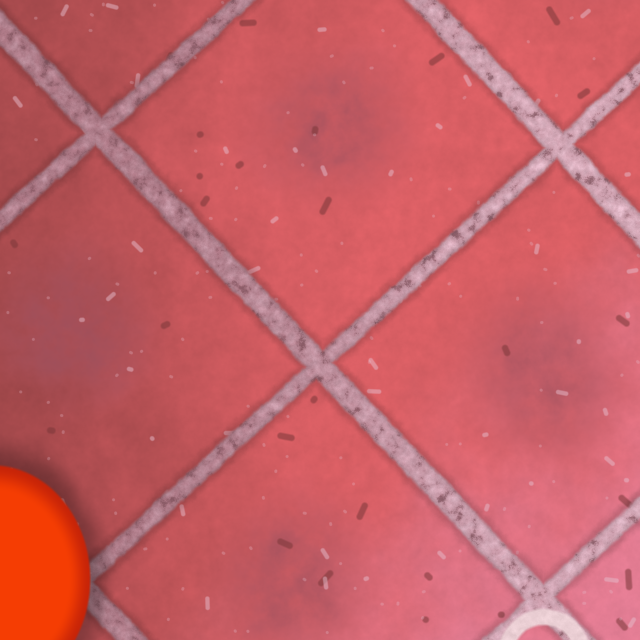
Write a WebGL 1 fragment shader that draws this texture.

```glsl
precision highp float;

uniform vec2 u_resolution;

// Tile lattice: one crossing and the two edges leaving it
const vec2 CROSSING = vec2(0.499, 0.430);
const vec2 EDGE_DOWN = vec2(0.345, -0.365);
const vec2 EDGE_UP = vec2(0.376, 0.342);
const float WIDE_JOINT = 0.0185;    // half widths
const float NARROW_JOINT = 0.0130;
const float JOINT_WOBBLE = 0.0035;
const float STAIN_RADIUS = 0.17;

// Objects resting on the floor
const vec2 DISC_CENTER = vec2(-0.013, 0.095);
const vec2 DISC_RADII = vec2(0.154, 0.178);
const vec2 LOOP_CENTER = vec2(0.850, -0.024);
const float LOOP_RADIUS = 0.060;
const float LOOP_HALF_WIDTH = 0.011;

const vec3 TILE_RED = vec3(0.86, 0.375, 0.395);
const vec3 TILE_DARK = vec3(0.64, 0.285, 0.295);
const vec3 TILE_PINK = vec3(0.89, 0.49, 0.58);
const vec3 STAIN_MAUVE = vec3(0.61, 0.31, 0.36);
const vec3 GROUT_MAUVE = vec3(0.66, 0.46, 0.51);
const vec3 GROUT_PALE = vec3(0.90, 0.74, 0.80);
const vec3 GROUT_PIT = vec3(0.49, 0.31, 0.35);
const vec3 DISC_ORANGE = vec3(0.96, 0.24, 0.01);
const vec3 DISC_EDGE = vec3(0.78, 0.14, 0.03);
const vec3 LOOP_CREAM = vec3(0.92, 0.81, 0.83);

vec2 hash2(vec2 p) {
  vec3 q = fract(p.xyx * vec3(0.1031, 0.1030, 0.0973));
  q += dot(q, q.yzx + 33.33);
  return fract((q.xx + q.yz) * q.zy);
}

float cross2(vec2 a, vec2 b) { return a.x * b.y - a.y * b.x; }

float corner(vec2 cell, vec2 f, vec2 o) {
  return dot(hash2(cell + o) * 2.0 - 1.0, f - o);
}

float gradientNoise(vec2 p) {
  vec2 i = floor(p), f = p - i;
  vec2 w = f * f * f * (f * (f * 6.0 - 15.0) + 10.0);
  return mix(mix(corner(i, f, vec2(0.0)), corner(i, f, vec2(1.0, 0.0)), w.x),
             mix(corner(i, f, vec2(0.0, 1.0)), corner(i, f, vec2(1.0)), w.x), w.y);
}

float fbm(vec2 p) {
  float sum = 0.0, amp = 1.0;
  for (int i = 0; i < 5; i++) {
    sum += amp * gradientNoise(p);
    p = mat2(1.6, 1.2, -1.2, 1.6) * p + 7.3;
    amp *= 0.55;
  }
  return sum;
}

// Sparse short strokes, one candidate per grid cell
float flecks(vec2 p, float scale, float density, float stretch, float aa) {
  vec2 cell = floor(p * scale), r = hash2(cell + 41.0), s = hash2(cell + 97.0);
  vec2 d = fract(p * scale) - mix(vec2(0.3), vec2(0.7), r);
  float turn = s.y * 3.14159;
  vec2 dir = vec2(cos(turn), sin(turn));
  float along = dot(d, dir), across = cross2(dir, d);
  along -= clamp(along, -stretch * r.x, stretch * r.x);
  float dist = length(vec2(along, across)) - 0.05;
  return step(s.x, density) * (1.0 - smoothstep(0.0, 0.04 + aa * scale, dist));
}

void main() {
  float side = min(u_resolution.x, u_resolution.y);
  vec2 p = gl_FragCoord.xy / side;
  float px = 1.0 / side;
  float cloud = fbm(p * 5.0), mottle = fbm(p * 22.0 + 5.0), grain = fbm(p * 75.0);

  // Lattice coordinates and distances to both joint families
  float area = cross2(EDGE_DOWN, EDGE_UP);
  vec2 d = p - CROSSING;
  vec2 q = vec2(cross2(d, EDGE_UP), cross2(EDGE_DOWN, d)) / area;
  vec2 tile = floor(q), offset = fract(q + 0.5) - 0.5;
  vec2 joints = abs(offset) * area / vec2(length(EDGE_UP), length(EDGE_DOWN));
  float edge = min(joints.x - NARROW_JOINT, joints.y - WIDE_JOINT);
  edge += JOINT_WOBBLE * (mottle + 0.6 * grain);

  // Glaze under uneven light
  float dusk = 1.0 - smoothstep(-0.10, 0.58, p.x);
  float blush = smoothstep(0.2, 0.95, p.x - p.y + 0.2 * cloud);
  vec2 character = hash2(tile + 19.0);
  float shade = dusk + 0.30 * cloud + 0.15 * smoothstep(0.8, 1.0, p.y);
  vec3 color = mix(TILE_RED, TILE_DARK, clamp(shade, 0.0, 1.0));
  color = mix(color, TILE_PINK, blush);
  color *= 0.98 + 0.04 * character.x + 0.05 * mottle + 0.03 * grain;

  // Cloudy stain in the middle of each tile
  vec2 center = CROSSING + EDGE_DOWN * (tile.x + 0.5) + EDGE_UP * (tile.y + 0.5);
  center += (character - 0.5) * 0.09;
  float stain = 1.0 - smoothstep(0.02, STAIN_RADIUS, length(p - center) + 0.06 * cloud);
  stain *= (0.30 + 0.40 * character.y) * clamp(0.85 + 0.8 * mottle, 0.0, 1.3);
  color = mix(color, STAIN_MAUVE, stain);

  // Chips, scratches and grime beside the joints
  color = mix(color, TILE_DARK * 0.75, 0.55 * flecks(p, 17.0, 0.10, 0.20, px));
  color = mix(color, GROUT_PALE, 0.50 * flecks(p + 3.7, 27.0, 0.08, 0.22, px));
  color = mix(color, GROUT_PALE, 0.30 * flecks(p + 8.1, 48.0, 0.05, 0.05, px));
  color *= 1.0 - 0.15 * (1.0 - smoothstep(0.0, 0.016, edge));

  // Rough, pitted grout, paler toward the light
  float rough = fbm(p * 48.0 + 13.0);
  float paleness = 0.10 + 0.58 * smoothstep(0.15, 0.95, p.x) + 0.55 * rough;
  vec3 grout = mix(GROUT_MAUVE, GROUT_PALE, clamp(paleness, 0.0, 1.0));
  grout = mix(grout, GROUT_PIT, 0.65 * smoothstep(0.15, 0.65, -rough - 0.3 * grain));
  grout *= 0.90 + 0.10 * smoothstep(0.0, 0.009, -edge) + 0.10 * grain;
  color = mix(color, grout, 1.0 - smoothstep(-0.002 - px, 0.002 + px, edge));

  // Pale loop at the lower border
  float loop = abs(length(p - LOOP_CENTER) - LOOP_RADIUS) - LOOP_HALF_WIDTH;
  loop += 0.002 * mottle;
  color = mix(color, LOOP_CREAM + 0.06 * grain, 1.0 - smoothstep(-px, 0.003 + px, loop));

  // Orange disc and its soft shadow
  float disc = (length((p - DISC_CENTER) / DISC_RADII) - 1.0) * DISC_RADII.x;
  color *= 1.0 - 0.28 * (1.0 - smoothstep(0.0, 0.045, disc));
  vec3 orange = mix(DISC_ORANGE, DISC_EDGE, smoothstep(-0.035, 0.0, disc));
  color = mix(color, orange, 1.0 - smoothstep(-px - 0.001, px + 0.001, disc));

  gl_FragColor = vec4(clamp(color, 0.0, 1.0), 1.0);
}
```
